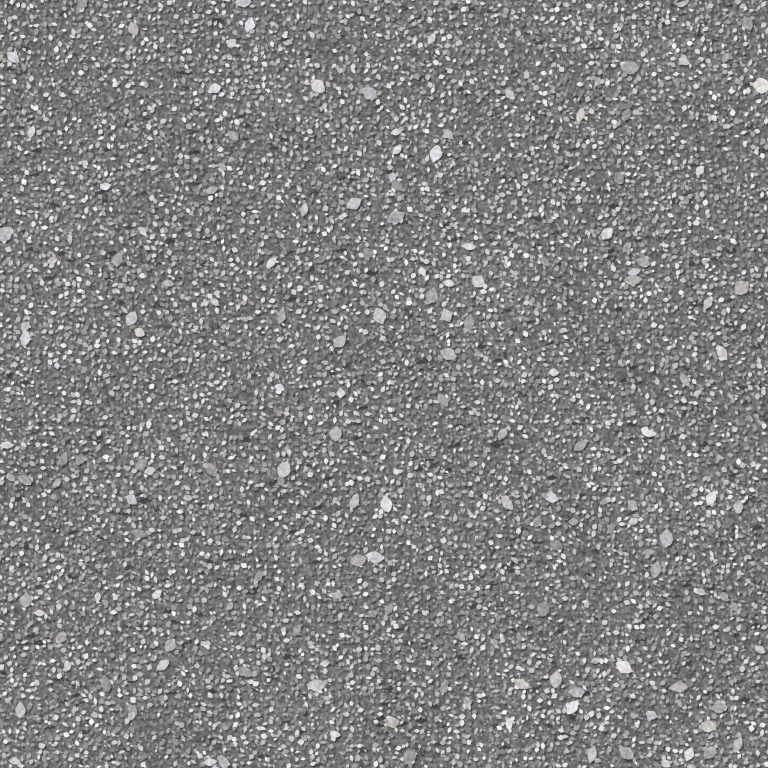
A WebGL 1 fragment shader for this texture:

```glsl
precision highp float;

uniform vec2 u_resolution;

const vec3 WARM_TINT = vec3(1.015, 0.997, 0.985);
const vec3 COOL_TINT = vec3(0.995, 0.993, 1.020);

vec2 hash2(vec2 p) {
  vec3 h = fract(p.xyx * vec3(0.1031, 0.1030, 0.0973));
  h += dot(h, h.yzx + 33.33);
  return fract((h.xx + h.yz) * h.zy);
}

float cornerSlope(vec2 corner, vec2 offset) {
  float angle = 6.2832 * hash2(corner).x;
  return dot(vec2(cos(angle), sin(angle)), offset);
}

float gradientNoise(vec2 p) {
  vec2 i = floor(p);
  vec2 f = p - i;
  vec2 u = f * f * f * (f * (f * 6.0 - 15.0) + 10.0);
  vec2 e = vec2(1.0, 0.0);
  float low = mix(cornerSlope(i, f), cornerSlope(i + e.xy, f - e.xy), u.x);
  float high = mix(cornerSlope(i + e.yx, f - e.yx), cornerSlope(i + e.xx, f - e.xx), u.x);
  return mix(low, high, u.y);
}

// Signed distance to an angular chip with one broken side.
float chipDistance(vec2 p, float angle, vec2 radii) {
  float c = cos(angle);
  float s = sin(angle);
  vec2 q = vec2(c * p.x + s * p.y, c * p.y - s * p.x) / radii;
  float outline = mix(length(q), abs(q.x) + abs(q.y), 0.35);
  float brokenSide = dot(q, vec2(0.8, 0.6)) + 0.2;
  return (max(outline, brokenSide) - 1.0) * radii.y;
}

// Scattered chips, one per cell: x is coverage, y is a random value per chip.
vec2 chips(vec2 p, float density, float softness, float seed) {
  vec2 cell = floor(p);
  vec2 nearest = vec2(0.0);
  for (int y = -1; y <= 1; y++) {
    for (int x = -1; x <= 1; x++) {
      vec2 id = cell + vec2(float(x), float(y));
      vec2 place = hash2(id + seed);
      vec2 shape = hash2(id + seed + 57.3);
      vec2 kind = hash2(id + seed + 113.7);
      vec2 center = id + 0.1 + 0.8 * place;
      float size = mix(0.26, 0.52, shape.y);
      vec2 radii = size * vec2(1.0, mix(0.5, 0.85, fract(kind.x * 17.0)));
      float d = chipDistance(p - center, 6.2832 * shape.x, radii);
      float cover = (1.0 - smoothstep(-softness, softness, d)) * step(kind.x, density);
      if (cover > nearest.x) nearest = vec2(cover, kind.y);
    }
  }
  return nearest;
}

vec3 stoneColor(float tone, float tint) {
  return tone * mix(WARM_TINT, COOL_TINT, tint);
}

vec3 layChips(vec3 ground, vec2 layer, float darkest, float brightest, float relief) {
  float tone = mix(darkest, brightest, layer.y) + relief;
  float tint = smoothstep(0.1, 0.6, fract(layer.y * 23.0));
  return mix(ground, stoneColor(tone, tint), layer.x);
}

void main() {
  float side = min(u_resolution.x, u_resolution.y);
  vec2 uv = gl_FragCoord.xy / side;
  float edge = 0.7 / side;

  // Binder with fine relief and faint broad patches.
  float patches = gradientNoise(uv * 7.0) + 0.6 * gradientNoise(uv * 19.0 + 40.0);
  float relief = gradientNoise(uv * 215.0) + 0.6 * gradientNoise(uv * 95.0 + 11.0);
  vec3 color = stoneColor(0.435 + 0.17 * relief, 0.25);

  // Small dull grains.
  vec2 fine = chips(uv * 180.0, 0.65, 180.0 * edge, 3.1);
  color = layChips(color, fine, 0.41, 0.76, 0.05 * relief);

  // Shadows fall to the lower right of the larger grains.
  vec2 towardLight = vec2(-0.0018, 0.0024);
  vec2 mediumShadow = chips((uv + towardLight) * 112.0, 0.85, 112.0 * edge, 21.7);
  vec2 coarseShadow = chips((uv + towardLight) * 42.0, 0.10, 42.0 * edge, 71.9);
  color *= 1.0 - 0.24 * mediumShadow.x;
  color *= 1.0 - 0.30 * coarseShadow.x;

  // Thin, mostly level crevices.
  vec2 creviceScale = vec2(52.0, 120.0);
  vec2 crevice = chips(uv * creviceScale + 0.4 * relief, 0.09, 120.0 * edge, 141.3);
  color = mix(color, stoneColor(0.22, 0.2), 0.75 * crevice.x);

  // Bright grains and sparse pale stones.
  vec2 medium = chips(uv * 112.0, 0.85, 112.0 * edge, 21.7);
  color = layChips(color, medium, 0.50, 0.95, 0.08 * relief);
  vec2 coarse = chips(uv * 42.0, 0.10, 42.0 * edge, 71.9);
  color = layChips(color, coarse, 0.60, 0.88, 0.14 * relief);

  color *= 1.0 + 0.06 * patches;
  gl_FragColor = vec4(clamp(color, 0.0, 1.0), 1.0);
}
```
